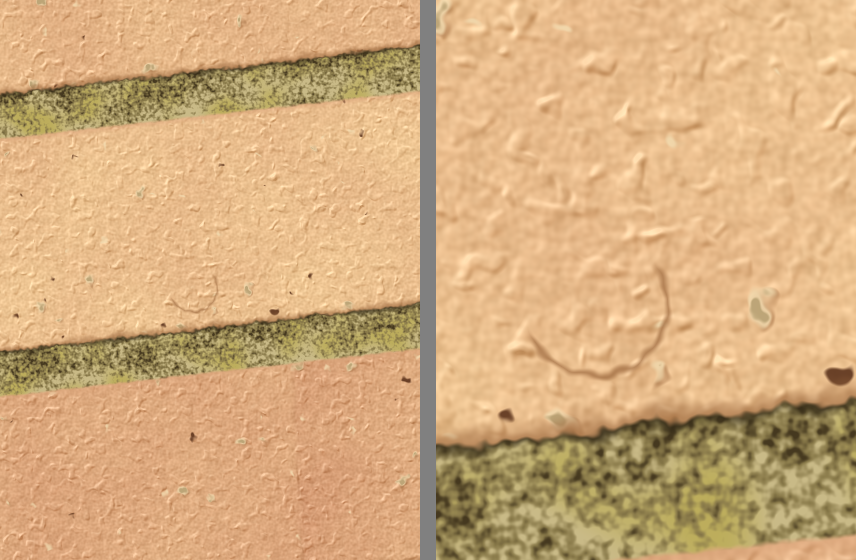
Left: the whole. Right: its middle third, enlarged.
Reproduce this texture procedurally as a Shadertoy shader.

```glsl
// Weathered clay bricks in slanted courses, divided by two mossy mortar joints.
// A sheared coordinate repeats the joints; embossed bumps and gradient noise give
// the clay its grain, and hashed cells scatter pits and pale chips over it.

const float SLOPE = 0.114;       // rise of the courses
const float PERIOD = 0.46;       // joint to joint
const float FIRST_JOINT = 0.332; // joint centre at the left border
const float HALF_JOINT = 0.040;

const vec3 CLAY_GOLD = vec3(0.925, 0.76, 0.565);
const vec3 CLAY_PINK = vec3(0.86, 0.65, 0.485);
const vec3 CLAY_BROWN = vec3(0.64, 0.44, 0.27);
const vec3 PIT_DARK = vec3(0.36, 0.20, 0.11);
const vec3 CHIP_PALE = vec3(0.95, 0.86, 0.69);
const vec3 CHIP_GREY = vec3(0.72, 0.63, 0.45);
const vec3 MOSS_DARK = vec3(0.27, 0.22, 0.12);
const vec3 MOSS_MID = vec3(0.54, 0.48, 0.29);
const vec3 MOSS_LIGHT = vec3(0.79, 0.73, 0.53);
const vec3 MOSS_YELLOW = vec3(0.74, 0.68, 0.36);

vec2 hash2(vec2 p) {
    vec3 q = fract(p.xyx * vec3(0.1031, 0.1030, 0.0973));
    q += dot(q, q.yzx + 33.33);
    return fract((q.xx + q.yz) * q.zy);
}

float corner(vec2 cell, vec2 f) {
    float a = 6.2832 * hash2(cell).x;
    return dot(vec2(cos(a), sin(a)), f);
}

// Gradient noise, about -0.7 to 0.7
float noise(vec2 p) {
    vec2 i = floor(p), f = fract(p), u = f * f * f * (f * (f * 6.0 - 15.0) + 10.0);
    vec2 e = vec2(1, 0);
    return mix(mix(corner(i, f), corner(i + e, f - e), u.x),
               mix(corner(i + e.yx, f - e.yx), corner(i + 1.0, f - 1.0), u.x), u.y);
}

float fbm(vec2 p) {
    return noise(p) + 0.5 * noise(p * 2.03 + 17.0) + 0.25 * noise(p * 4.1 + 41.0);
}

// Distance to the nearest of randomly placed, stretched spots
float scatter(vec2 p, float cells, float chance, float radius, float seed) {
    vec2 g = p * cells, base = floor(g);
    float d = 1.0;
    for (int y = -1; y <= 1; y++)
    for (int x = -1; x <= 1; x++) {
        vec2 cell = base + vec2(x, y);
        vec2 place = hash2(cell + seed), kind = hash2(cell + seed + 57.0);
        vec2 q = (g - cell - place) / cells;
        float a = 3.1416 * kind.y;
        q = mat2(cos(a), -sin(a), sin(a), cos(a)) * q * vec2(1.0, 1.5);
        if (kind.x < chance) d = min(d, length(q) - radius * (0.3 + 0.7 * place.x));
    }
    return d;
}

// Clay surface height: irregular blisters over fine grain
float clayHeight(vec2 p) {
    vec2 w = p + 0.007 * vec2(noise(p * 75.0), noise(p * 75.0 + 31.0));
    float blister = smoothstep(0.003, -0.004, scatter(w, 36.0, 0.5, 0.007, 100.0));
    float lumps = smoothstep(0.08, 0.5, noise(w * 58.0 + 70.0));
    return 0.75 * blister + 0.9 * lumps + 0.4 * noise(p * 75.0) + 0.3 * noise(p * 150.0);
}

float cover(float d, float soft) { return smoothstep(soft, -soft, d); }

vec3 clay(vec2 p, float course, float px) {
    // Broad tint per course, with a redder part beyond a seam in the lowest one
    float red = 0.12 + 0.55 * course * course - 0.2 * course + 0.4 * fbm(p * 5.0);
    float seam = p.x - 0.525 - 0.05 * (0.3 - p.y) + 0.006 * noise(p * 25.0);
    float lowest = step(course, -0.5);
    red += lowest * 0.25 * smoothstep(-0.008, 0.008, seam) * smoothstep(0.24, 0.0, seam);
    vec3 col = mix(CLAY_GOLD, CLAY_PINK, red);
    float worn = smoothstep(-0.2, 0.3, noise(p * 17.0 + 4.0));
    col -= lowest * 0.05 * worn * smoothstep(0.004, 0.0, abs(seam));

    // Relief lit from the upper left, uneven in strength
    vec2 toLight = 0.0015 * vec2(-0.6, 0.8);
    float relief = clayHeight(p - toLight) - clayHeight(p + toLight);
    relief *= 1.0 + 0.8 * noise(p * 12.0 + 20.0);
    col += clamp(relief, -1.0, 0.8) * vec3(0.14, 0.17, 0.18);
    col += 0.05 * noise(p * 60.0 + 50.0) + 0.06 * noise(p * 200.0);

    // Pale flakes and chips, broken by noise, with a brown rim
    vec2 w = p + 0.009 * vec2(noise(p * 80.0), noise(p * 80.0 + 9.0));
    float chip = scatter(w, 11.0, 0.32, 0.012, 7.0);
    float rim = scatter(w + vec2(-0.003, 0.003), 11.0, 0.32, 0.012, 7.0);
    float flake = scatter(w, 20.0, 0.18, 0.006, 71.0);
    float broken = 0.65 + 0.7 * noise(p * 120.0 + 6.0);
    col = mix(col, CLAY_BROWN, 0.75 * broken * cover(rim, 0.002 + px));
    col = mix(col, CHIP_PALE, 0.8 * cover(min(chip, flake), 0.002 + px));
    float core = chip + 0.004 + 0.007 * noise(p * 140.0);
    col = mix(col, CHIP_GREY, 0.9 * cover(core, 0.002 + px));

    // Small dark pits
    float pit = scatter(w, 8.0, 0.14, 0.008, 23.0);
    pit = min(pit, scatter(w, 17.0, 0.06, 0.004, 44.0));
    col = mix(col, PIT_DARK, 0.9 * cover(pit, 0.0015 + px));

    // One curved, uneven scratch
    vec2 q = p + 0.4 * (w - p) - vec2(0.345, 0.486);
    float arc = abs(length(q) - 0.043) - 0.0018 - 0.002 * noise(p * 60.0);
    float span = smoothstep(0.006, -0.006, q.y - 0.5 * q.x - 0.002);
    return mix(col, CLAY_BROWN, 0.75 * span * cover(arc, 0.0015 + px));
}

vec3 moss(vec2 p, float across) {
    float patches = fbm(p * vec2(10.0, 16.0) + 3.0);
    float grain = 0.7 * noise(p * 85.0) + 0.9 * noise(p * 150.0 + 5.0) + 0.5 * noise(p * 260.0);
    float tone = 0.58 + 0.65 * grain + 0.4 * patches - 0.14 * across;
    vec3 col = mix(MOSS_DARK, MOSS_MID, smoothstep(0.0, 0.45, tone));
    vec3 top = mix(MOSS_LIGHT, MOSS_YELLOW, smoothstep(-0.25, 0.35, noise(p * 16.0 + 8.0)));
    return mix(col, top, smoothstep(0.35, 0.9, tone));
}

void mainImage(out vec4 fragColor, in vec2 fragCoord) {
    vec2 p = fragCoord / iResolution.y;
    float px = 1.0 / iResolution.y;
    float v = (p.y - SLOPE * p.x - FIRST_JOINT) / PERIOD;
    float s = (fract(v + 0.5) - 0.5) * PERIOD; // offset from the nearest joint
    float rough = fbm(p * 38.0) + 0.5 * noise(p * 130.0);
    float upper = s - HALF_JOINT + 0.006 * rough; // ragged edge under a brick
    float lower = -s - HALF_JOINT + 0.002 * rough; // cleaner edge

    vec3 col = clay(p, floor(v), px);
    float stain = smoothstep(0.013 + 0.012 * noise(p * 30.0), 0.0, upper) * step(0.0, s);
    col = mix(col, CLAY_BROWN, 0.7 * stain);
    col = mix(col, CLAY_PINK, 0.6 * smoothstep(0.012, 0.0, lower) * step(s, 0.0));

    // Mortar under a broken shadow line
    vec3 joint = moss(p, s / HALF_JOINT);
    float shadow = smoothstep(-0.009 - 0.012 * noise(p * 24.0), 0.0, upper);
    joint = mix(joint, MOSS_DARK * 0.75, (0.75 + 0.4 * noise(p * 45.0)) * shadow);
    col = mix(col, joint, cover(max(upper, lower), 0.0015 + px));
    fragColor = vec4(clamp(col, 0.0, 1.0), 1.0);
}
```
